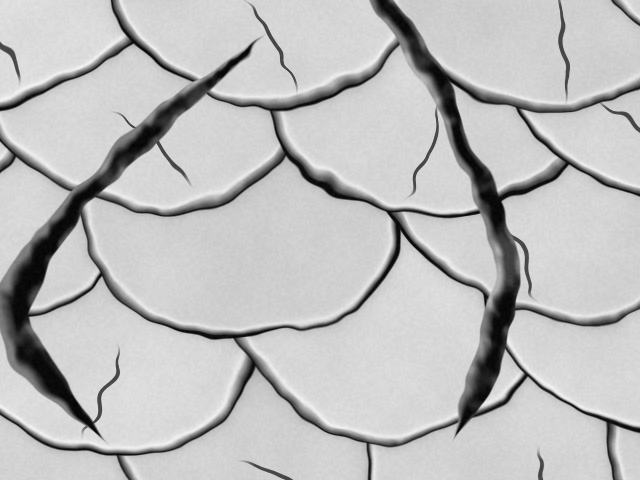
Reproduce this texture procedurally as a Shadertoy shader.

```glsl
float hash(vec2 p) {
    vec3 q = fract(vec3(p.xyx) * 0.1031);
    q += dot(q, q.yzx + 33.33);
    return fract((q.x + q.y) * q.z);
}

float noise(vec2 p) {
    vec2 i = floor(p), f = fract(p);
    f = f * f * (3.0 - 2.0 * f);
    return mix(mix(hash(i), hash(i + vec2(1, 0)), f.x),
               mix(hash(i + vec2(0, 1)), hash(i + vec2(1, 1)), f.x), f.y);
}

float fbm(vec2 p) {
    return 0.5 * noise(p) + 0.3 * noise(p * 2.1 + 7.0) + 0.2 * noise(p * 4.3 + 19.0);
}

// Approximate distance to a scale: round below, stretched upward
float scaleDistance(vec2 q, vec2 radius) {
    if (q.y > 0.0) q.y *= 0.25;
    float k = length(q / radius);
    return k * (k - 1.0) / max(length(q / (radius * radius)), 0.001);
}

// Tapered hairline across a plate; returns its coverage
float hairline(vec2 q, vec2 id) {
    float angle = mix(-1.3, 0.6, hash(id + 31.0));
    float c = cos(angle), s = sin(angle);
    q = mat2(c, s, -s, c) * (q + vec2(0.12 * (hash(id + 37.0) - 0.5), 0.13));
    float bend = 0.9 * q.y * q.y + 0.022 * (noise(q.yy * 22.0 + id * 9.0) - 0.5);
    float taper = 1.0 - smoothstep(0.02, 0.13, abs(q.y));
    float width = 0.003 * taper * step(0.25, hash(id + 41.0));
    return (1.0 - smoothstep(width, width + 0.003, abs(q.x + bend))) * smoothstep(0.0, 0.0015, width);
}

void mainImage(out vec4 fragColor, in vec2 fragCoord) {
    vec2 uv = fragCoord / iResolution.y;
    float soft = max(0.0025, 1.0 / iResolution.y);
    vec2 p = uv + 0.07 * (vec2(fbm(uv * 4.0), fbm(uv * 4.0 + 50.0)) - 0.5)
                + 0.007 * (vec2(noise(uv * 32.0), noise(uv * 32.0 + 80.0)) - 0.5);
    float streaks = noise(vec2(p.x * 55.0 + p.y * 18.0, p.y * 30.0));
    float mottle = fbm(uv * 6.0 + 3.0);
    float shade = 0.1;

    // Curled mud plates, painted from the lowest row upward
    for (int row = -2; row < 7; row++) {
        for (int col = -2; col < 5; col++) {
            vec2 id = vec2(col, row) + 20.0;
            vec2 jitter = vec2(hash(id), hash(id + 11.0)) - 0.5;
            vec2 centre = vec2(float(col) + 0.5 * mod(id.y, 2.0), float(row)) * vec2(0.55, 0.24);
            vec2 q = p - centre - vec2(0.15, 0.08) * jitter - vec2(0.0, 0.1);
            q.y += 0.45 * (hash(id + 23.0) - 0.5) * q.x;
            float d = scaleDistance(q, vec2(0.33, 0.26));

            float thick = noise(p * 5.0 + id * 3.7);
            float gap = mix(0.002, 0.012, thick * thick);
            float rim = mix(0.003, 0.021, noise(p * 4.0 + id * 5.3));

            // Shadow and dark gap under the edge
            shade *= 1.0 - 0.12 * exp(-max(d - gap, 0.0) / 0.009);
            shade = mix(shade, 0.05, 1.0 - smoothstep(gap - soft, gap + soft, d));

            // Broken side wall, then the pale upper face
            float wall = mix(0.28, 0.7, smoothstep(0.0, rim, -d)) + 0.16 * (streaks - 0.5);
            shade = mix(shade, wall, 1.0 - smoothstep(-soft, soft, d));
            float face = 0.835 + 0.07 * (mottle - 0.5) + 0.05 * (hash(id + 5.0) - 0.5);
            face += 0.09 * exp(-abs(d + rim + 0.005) / 0.005);
            face = mix(face, 0.18, 0.85 * hairline(q, id));
            shade = mix(shade, face, 1.0 - smoothstep(-soft, soft, d + rim));
        }
    }

    // Two wide fissures that bow around the middle
    for (int i = 0; i < 2; i++) {
        float side = float(i);
        float rise = abs(p.y - mix(0.36, 0.42, side));
        float bow = mix(1.15, -0.55, side);
        float slope = 1.4 * bow * pow(rise, 0.4);
        float x = p.x - mix(0.03, 1.07, side) - bow * pow(rise, 1.4);
        float d = x / sqrt(1.0 + slope * slope);
        float ends = smoothstep(0.06, 0.2, p.y) * (1.0 - smoothstep(0.75, 0.95, p.y) * (1.0 - 0.7 * side));
        float width = ends * mix(0.018, 0.036, noise(p * 6.0 + side * 40.0));
        float across = d / max(width, 0.001) + 0.5 * (streaks - 0.5);
        float depth = mix(0.5, 0.035, smoothstep(-0.85, 0.0, across));
        depth += 0.3 * smoothstep(0.55, 1.1, across) * streaks;
        depth += 0.22 * smoothstep(0.5, 0.8, fbm(p * 13.0 + 60.0));
        float inside = 1.0 - smoothstep(width - soft, width + soft, abs(d));
        shade = mix(shade, depth, inside * smoothstep(0.0, 0.004, width));
    }

    // Fine grain
    shade += 0.035 * (noise(uv * 240.0) - 0.5);
    fragColor = vec4(vec3(clamp(shade, 0.0, 1.0)), 1.0);
}
```
